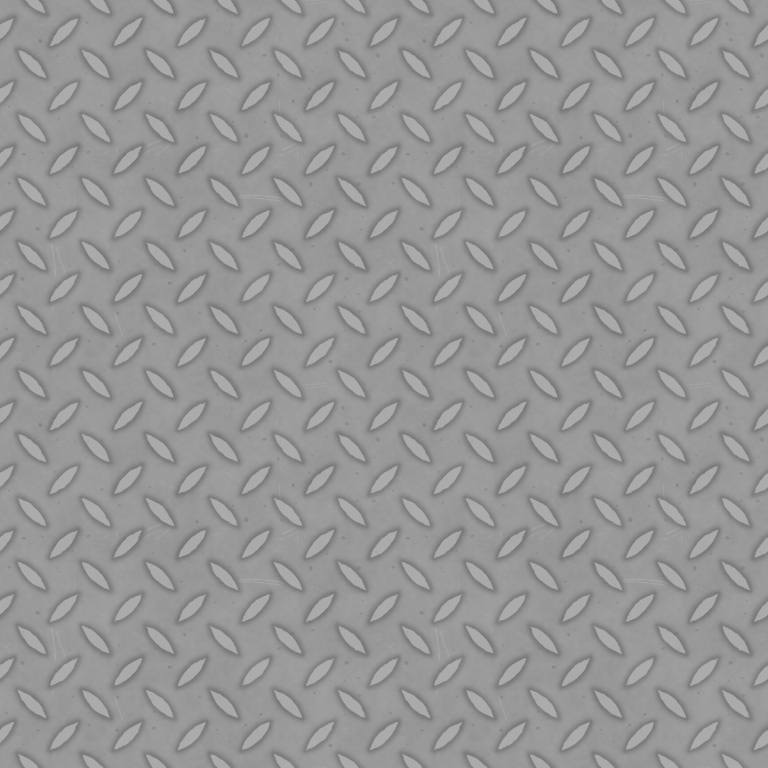
Reproduce this texture procedurally as a Shadertoy shader.

```glsl
#define REPEATS 12.0          // cells across and down
#define WEAR_PERIOD 6.0       // cells before the wear repeats
#define LUG_LENGTH 0.305      // half length, in cells
#define LUG_WIDTH 0.082       // half width, in cells
#define EDGE_WOBBLE 0.016
#define HALO_WIDTH 0.066
#define PLATE_GREY 0.602
#define HALO_GREY 0.482
#define LUG_GREY 0.668
#define SCRATCH_GROUPS 9
#define STROKES 3
#define GRIT_DENSITY 4.0      // grit cells per lug cell

vec2 hash22(vec2 p) {
    vec3 q = fract(p.xyx * vec3(0.1031, 0.1030, 0.0973));
    q += dot(q, q.yzx + 33.33);
    return fract((q.xx + q.yz) * q.zy);
}

// Value noise that wraps with the wear; freq is a whole number per cell
float wrapNoise(vec2 p, float freq) {
    p *= freq;
    float period = WEAR_PERIOD * freq;
    vec2 i = floor(p), f = fract(p);
    f = f * f * (3.0 - 2.0 * f);
    vec2 lo = mod(i, period), hi = mod(i + 1.0, period);
    float a = hash22(lo + freq).x, b = hash22(vec2(hi.x, lo.y) + freq).x;
    float c = hash22(vec2(lo.x, hi.y) + freq).x, d = hash22(hi + freq).x;
    return mix(mix(a, b, f.x), mix(c, d, f.x), f.y) - 0.5;
}

// Pointed lens lying along x
float lensDistance(vec2 p, float halfLength, float halfWidth) {
    p = abs(p);
    float drop = 0.5 * (halfLength * halfLength - halfWidth * halfWidth) / halfWidth;
    bool nearTip = halfLength * p.y < drop * (p.x - halfLength);
    return nearTip ? length(p - vec2(halfLength, 0.0))
                   : length(p + vec2(0.0, drop)) - drop - halfWidth;
}

// Two families of lugs on the opposite diagonals
float lugDistance(vec2 p) {
    vec2 a = fract(p + vec2(0.5, 0.0)) - 0.5;
    vec2 b = fract(p + vec2(0.0, 0.5)) - 0.5;
    a = vec2(a.x + a.y, a.y - a.x) * sqrt(0.5);
    b = vec2(b.x - b.y, b.x + b.y) * sqrt(0.5);
    return min(lensDistance(a, LUG_LENGTH, LUG_WIDTH),
               lensDistance(b, LUG_LENGTH, LUG_WIDTH));
}

float segmentDistance(vec2 p, vec2 dir, float halfLength) {
    return length(p - dir * clamp(dot(p, dir), -halfLength, halfLength));
}

float coverage(float d, float px) {
    return 1.0 - smoothstep(-px, px, d);
}

// Groups of nearly parallel fine scratches
float scratches(vec2 p, float px) {
    float mark = 0.0;
    for (int g = 0; g < SCRATCH_GROUPS; g++) {
        vec2 center = hash22(vec2(float(g) + 3.0, 17.0)) * WEAR_PERIOD;
        vec2 look = hash22(vec2(float(g), 41.0));
        for (int s = 0; s < STROKES; s++) {
            vec2 jitter = hash22(vec2(float(g), float(s) + 71.0)) - 0.5;
            float angle = look.x * 6.2832 + jitter.x * 0.45;
            vec2 dir = vec2(cos(angle), sin(angle));
            vec2 q = p - center - jitter * 0.28;
            q = mod(q + 0.5 * WEAR_PERIOD, WEAR_PERIOD) - 0.5 * WEAR_PERIOD;
            q += vec2(-dir.y, dir.x) * dot(q, q) * jitter.y * 0.5;
            float d = segmentDistance(q, dir, 0.12 + 0.22 * look.y);
            mark = max(mark, coverage(d - 0.007, px) * (0.55 + jitter.y));
        }
    }
    return mark;
}

// Short hairs in x, dark pits in y
vec2 grit(vec2 p, float px) {
    p *= GRIT_DENSITY;
    px *= GRIT_DENSITY;
    vec2 id = mod(floor(p), WEAR_PERIOD * GRIT_DENSITY);
    vec2 place = hash22(id + 5.0), look = hash22(id + 57.0), kind = hash22(id + 113.0);
    vec2 q = fract(p) - 0.5 - (place - 0.5) * 0.4;
    float angle = look.x * 6.2832;
    float hair = segmentDistance(q, vec2(cos(angle), sin(angle)), 0.05 + 0.15 * look.y);
    float pit = length(q * vec2(1.0, 0.8 + 0.5 * look.x)) - 0.04 - 0.09 * look.y * look.y;
    return vec2(coverage(hair - 0.02, px) * step(0.6, kind.x) * look.y,
                coverage(pit, px) * step(0.8, kind.y));
}

void mainImage(out vec4 fragColor, in vec2 fragCoord) {
    vec2 p = fragCoord / iResolution.xy * REPEATS;
    float px = REPEATS / min(iResolution.x, iResolution.y);

    // Mottled plate with scratches and grit
    float mottle = wrapNoise(p, 2.0) * 0.022 + wrapNoise(p, 5.0) * 0.018
                 + wrapNoise(p, 13.0) * 0.016 + wrapNoise(p, 29.0) * 0.012;
    vec2 specks = grit(p, px);
    float wear = scratches(p, px) * 0.065 + specks.x * 0.045 - specks.y * 0.075;
    float grey = PLATE_GREY + mottle + wear;

    // Grime gathered around the raised lugs
    float ragged = wrapNoise(p, 11.0) + 0.6 * wrapNoise(p, 23.0);
    float d = lugDistance(p) + ragged * EDGE_WOBBLE;
    float reach = max(d, 0.0) / (HALO_WIDTH * (1.0 + 0.35 * ragged));
    grey = mix(grey, HALO_GREY + mottle, exp(-reach * reach));

    // Clean worn tops
    grey = mix(grey, LUG_GREY + 0.3 * (mottle + wear), coverage(d, px * 0.8));
    fragColor = vec4(vec3(grey), 1.0);
}
```
